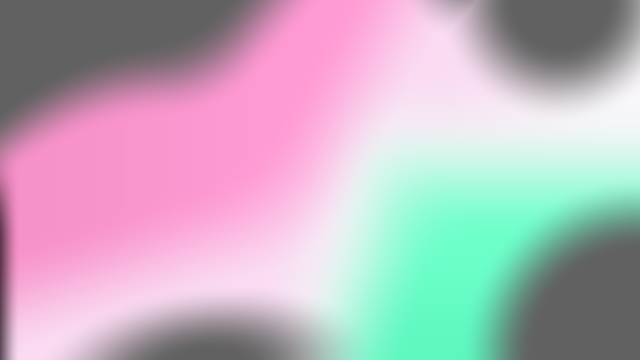
This background is drawn by a WebGL 1 fragment shader. Its source:

```glsl
precision highp float;
// Soft blurred gradient: pink, white and mint bands framed by grey shadows.

uniform vec2 u_resolution;

// Coverage of a shape from its signed distance, negative inside.
float cover(float dist, float softness) {
  return 1.0 - smoothstep(-softness, softness, dist);
}

// Maximum with a rounded corner of size k.
float smoothMax(float a, float b, float k) {
  float h = max(k - abs(a - b), 0.0) / k;
  return max(a, b) + 0.25 * h * h * k;
}

// Signed distance to a line through a point.
float halfPlane(vec2 p, vec2 through, vec2 normal) {
  return dot(p - through, normalize(normal));
}

float disc(vec2 p, vec2 center, float radius) {
  return length(p - center) - radius;
}

// Bright interior: pink on the left, mint at lower right, pale between.
vec3 interior(vec2 p) {
  float pinkDist = smoothMax(halfPlane(p, vec2(0.903, 0.602), vec2(0.88, -0.476)),
                             halfPlane(p, vec2(0.579, 0.329), vec2(0.3, -0.95)), 0.12);
  float mintDist = smoothMax(halfPlane(p, vec2(1.053, 0.306), vec2(-0.95, 0.3)),
                             p.y - 0.5, 0.12);

  vec3 pale = mix(vec3(0.98, 0.86, 0.95), vec3(0.98, 0.97, 0.98),
                  smoothstep(1.2, 1.75, p.x));
  pale = mix(pale, vec3(0.94, 0.96, 0.96), cover(mintDist - 0.17, 0.14));

  vec3 pink = mix(vec3(0.97, 0.57, 0.79), vec3(1.0, 0.6, 0.83),
                  smoothstep(0.1, 0.8, p.x));
  vec3 mint = mix(vec3(0.37, 0.97, 0.75), vec3(0.43, 1.0, 0.79),
                  smoothstep(0.0, 0.35, p.y));
  vec3 color = mix(pale, pink, cover(pinkDist, 0.16));
  return mix(color, mint, cover(mintDist, 0.17));
}

// Combined coverage of the grey areas along the borders.
float shadow(vec2 p) {
  float bend = max(1.0 - p.x / 0.463, 0.0);
  float topLeft = smoothMax(0.775 - 0.185 * bend * bend - p.y,
                            halfPlane(p, vec2(0.625, 0.838), vec2(0.76, -0.65)), 0.12);
  float topRight = min(disc(p, vec2(1.556, 1.0), 0.236),
                       disc(p, vec2(1.3, 1.09), 0.1));
  float bottomRight = disc(p, vec2(1.782, 0.005), 0.403);

  // A flat, slightly tilted mound on the lower border.
  vec2 q = vec2(p.x - 0.56, 2.0 * (p.y + 0.03 - 0.1 * (p.x - 0.6)));
  float mound = 0.5 * (length(q) - 0.3);

  float lit = (1.0 - cover(topLeft, 0.105)) * (1.0 - cover(topRight, 0.11));
  lit *= (1.0 - cover(bottomRight, 0.105)) * (1.0 - cover(mound, 0.095));
  return 1.0 - lit;
}

void main() {
  // Height is one unit; the layout keeps its 16:9 proportions.
  vec2 p = gl_FragCoord.xy / u_resolution * vec2(16.0 / 9.0, 1.0);
  vec3 color = mix(interior(p), vec3(0.38), shadow(p));

  // Dark rim on the lower left side.
  float rim = cover(p.x - 0.012, 0.045) * cover(p.y - 0.47, 0.14);
  color = mix(color, vec3(0.08, 0.03, 0.06), rim);

  gl_FragColor = vec4(color, 1.0);
}
```
